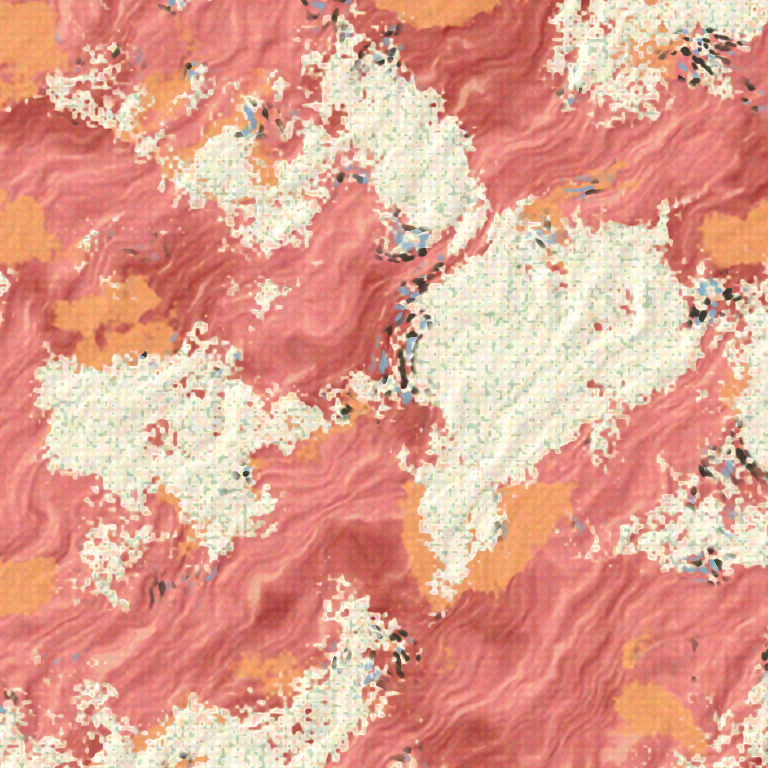
This texture is drawn by a three.js fragment shader. Its source:

```glsl
// Weathered salmon plaster with grainy cream dabs, orange patches and dark flecks on a fine weave.
varying vec2 vUv;

const vec3 DEEP_RED = vec3(0.76, 0.37, 0.33);
const vec3 ROSE = vec3(0.90, 0.52, 0.49);
const vec3 PEACH = vec3(0.92, 0.70, 0.59);
const vec3 ORANGE = vec3(0.95, 0.64, 0.41);
const vec3 CREAM = vec3(0.96, 0.94, 0.84);
const vec3 STONE = vec3(0.74, 0.74, 0.70);
const vec3 UMBER = vec3(0.24, 0.22, 0.18);
const vec3 SLATE_BLUE = vec3(0.55, 0.67, 0.75);
const float TAU = 6.2831853;

float hash(vec2 p) {
  vec3 q = fract(p.xyx * 0.1031);
  q += dot(q, q.yzx + 33.33);
  return fract((q.x + q.y) * q.z);
}

float valueNoise(vec2 p) {
  vec2 cell = floor(p);
  vec2 f = fract(p);
  f = f * f * (3.0 - 2.0 * f);
  float low = mix(hash(cell), hash(cell + vec2(1.0, 0.0)), f.x);
  float high = mix(hash(cell + vec2(0.0, 1.0)), hash(cell + 1.0), f.x);
  return mix(low, high, f.y);
}

float layeredNoise(vec2 p) {
  float sum = 0.0;
  float weight = 0.533;
  for (int i = 0; i < 4; i++) {
    sum += weight * valueNoise(p);
    p = mat2(1.6, 1.2, -1.2, 1.6) * p + 17.3;
    weight *= 0.5;
  }
  return sum;
}

// Cellular noise: distance to the nearest seed, and that seed's random id.
vec2 cellular(vec2 p) {
  vec2 cell = floor(p);
  vec2 nearest = vec2(8.0, 0.0);
  for (int y = -1; y <= 1; y++) {
    for (int x = -1; x <= 1; x++) {
      vec2 c = cell + vec2(float(x), float(y));
      vec2 seed = c + vec2(hash(c), hash(c + 57.0));
      float d = distance(p, seed);
      if (d < nearest.x) nearest = vec2(d, hash(c + 113.0));
    }
  }
  return nearest;
}

// Ridges stretched along the rising diagonal.
float brushHeight(vec2 p) {
  vec2 q = mat2(0.66, -0.75, 0.75, 0.66) * p;
  return layeredNoise(q * vec2(13.0, 38.0) + 40.0);
}

// Two crossed sines give the cloth grid.
float weave(vec2 p, float threads) {
  vec2 s = sin(p * threads * TAU);
  return 0.5 * (s.x + s.y) + 0.5 * s.x * s.y;
}

float band(float value, float center, float width) {
  return 1.0 - smoothstep(0.3 * width, width, abs(value - center));
}

void main() {
  vec2 uv = vUv;
  vec2 bend = vec2(layeredNoise(uv * 7.0 + 3.0), layeredNoise(uv * 7.0 + 71.0)) - 0.5;
  vec2 bent = uv + 0.13 * bend;

  // Shared fields: fine grain, brush relief and the large dabs.
  float grain = valueNoise(uv * 175.0);
  float grit = valueNoise(uv * 210.0 + 90.0);
  float crumbs = valueNoise(uv * 80.0 + 31.0);
  float height = brushHeight(bent);
  float relief = height - brushHeight(bent + vec2(-0.005, 0.006));
  float threads = weave(uv, 96.0);
  float dabs = layeredNoise(bent * 6.5 + 12.0);
  float ragged = dabs + 0.16 * (grain - 0.5) + 0.12 * (crumbs - 0.5) + 0.16 * (height - 0.5);

  // Salmon ground with raised strokes.
  float tone = layeredNoise(bent * 8.0 + 130.0);
  vec3 color = mix(DEEP_RED, ROSE, smoothstep(0.28, 0.60, tone));
  color += relief * vec3(0.50, 0.55, 0.48);
  color = mix(color, PEACH, 0.7 * smoothstep(0.09, 0.24, relief + 0.10 * (grain - 0.5)));

  // Smooth orange patches gather beside the dabs.
  float patches = layeredNoise(bent * vec2(7.0, 9.0) + 210.0) + 0.30 * (dabs - 0.5);
  float orangeMask = smoothstep(0.55, 0.60, patches + 0.04 * (grain - 0.5));
  color = mix(color, ORANGE + 0.12 * relief, 0.92 * orangeMask);

  // Crumbly peach rim, then the cream body.
  color = mix(color, PEACH, 0.85 * smoothstep(0.50, 0.56, ragged));
  vec3 body = mix(CREAM, STONE, 0.85 * smoothstep(0.62, 0.88, grit));
  body = mix(body, PEACH, 0.55 * smoothstep(0.70, 0.90, grain) * (1.0 - smoothstep(0.58, 0.70, dabs)));
  body += 0.35 * relief;
  float creamMask = smoothstep(0.525, 0.575, ragged);
  color = mix(color, body, creamMask);

  // Dark and bluish flecks cluster along broken edges.
  vec2 fleck = cellular(uv * 75.0 + 9.0 * bend);
  float cluster = smoothstep(0.54, 0.68, layeredNoise(uv * 13.0 + 300.0));
  float edge = band(dabs, 0.53, 0.12);
  float fleckMask = 1.0 - smoothstep(0.25, 0.55, fleck.x + 0.35 * (grain - 0.5));
  fleckMask *= cluster * edge * step(0.30, fleck.y);
  vec3 fleckColor = mix(UMBER, SLATE_BLUE, smoothstep(0.66, 0.70, fleck.y));
  color = mix(color, fleckColor, 0.95 * fleckMask);

  // Cloth grid and slight coloured grain over everything.
  vec3 tint = vec3(grain, grit, valueNoise(uv * 190.0 + 150.0)) - 0.5;
  color += mix(0.07, 0.12, creamMask) * tint;
  color += mix(0.018, 0.035, creamMask) * threads;
  gl_FragColor = vec4(clamp(color, 0.0, 1.0), 1.0);
}
```
